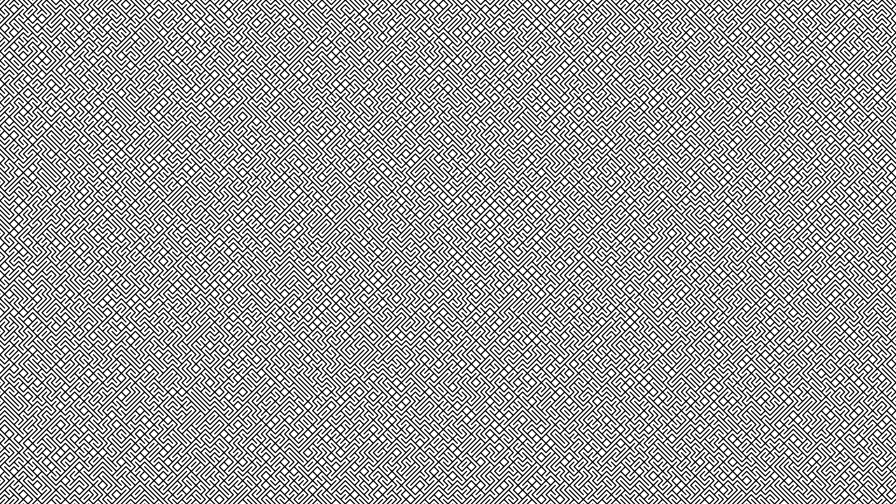
Give the GLSL for this pattern, as a Shadertoy shader.

```glsl
// Draws a fine maze of randomly turned diagonal strokes, black on white.

#define ROWS 108.0          // cells over the canvas height
#define HALF_WIDTH 0.132    // half stroke width, in cells
#define RISING_SHARE 0.5    // share of strokes that rise to the right
#define SEED 17u
#define SAMPLES 4           // samples per pixel side
#define INK vec3(0.0)
#define PAPER vec3(1.0)

// Integer hash of a cell, from 0 to 1
float hash(ivec2 cell) {
    uvec2 q = uvec2(cell + 4096) * uvec2(1597u, 3821u);
    uint n = (q.x ^ (q.y << 11u)) + SEED * 7919u;
    n = (n ^ (n >> 16u)) * 73244475u;
    n = (n ^ (n >> 15u)) * 40503561u;
    n ^= n >> 16u;
    return float(n & 65535u) / 65536.0;
}

float segmentDistance(vec2 p, vec2 a, vec2 b) {
    vec2 ab = b - a;
    float t = clamp(dot(p - a, ab) / dot(ab, ab), 0.0, 1.0);
    return length(p - a - ab * t);
}

// Distance to the diagonal stroke of one cell
float strokeDistance(vec2 p, vec2 cell) {
    bool rising = hash(ivec2(cell)) < RISING_SHARE;
    vec2 local = p - cell;
    return rising ? segmentDistance(local, vec2(0.0, 0.0), vec2(1.0, 1.0))
                  : segmentDistance(local, vec2(0.0, 1.0), vec2(1.0, 0.0));
}

// Nearest stroke among the four cells around the closest grid corner
float mazeDistance(vec2 p) {
    vec2 corner = floor(p + 0.5);
    float d = 1.0;
    for (int y = -1; y <= 0; y++)
        for (int x = -1; x <= 0; x++)
            d = min(d, strokeDistance(p, corner + vec2(x, y)));
    return d;
}

void mainImage(out vec4 fragColor, in vec2 fragCoord) {
    float pixel = ROWS / iResolution.y;
    float subPixel = pixel / float(SAMPLES);
    vec2 pixelCorner = (fragCoord - 0.5) * pixel;

    // Average the stroke coverage over the pixel
    float coverage = 0.0;
    for (int j = 0; j < SAMPLES; j++)
        for (int i = 0; i < SAMPLES; i++) {
            vec2 p = pixelCorner + (vec2(i, j) + 0.5) * subPixel;
            coverage += clamp(0.5 + (HALF_WIDTH - mazeDistance(p)) / subPixel, 0.0, 1.0);
        }
    coverage /= float(SAMPLES * SAMPLES);

    fragColor = vec4(mix(PAPER, INK, coverage), 1.0);
}
```
